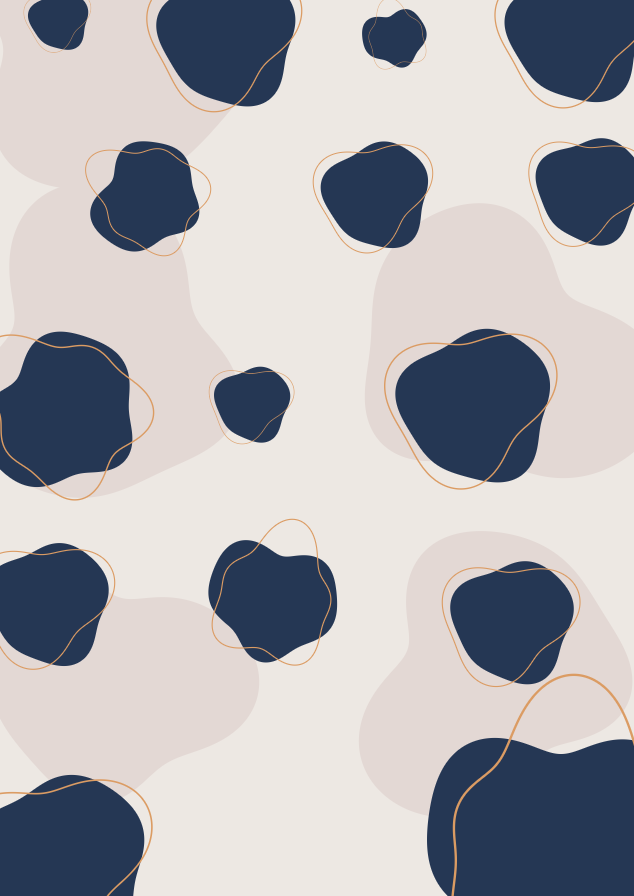
A WebGL 2 fragment shader for this pattern:

```glsl
#version 300 es
precision highp float;

uniform vec2 u_resolution;
out vec4 fragColor;

const vec3 CREAM  = vec3(0.930, 0.910, 0.890);
const vec3 BLUSH  = vec3(0.890, 0.847, 0.832);
const vec3 NAVY   = vec3(0.145, 0.215, 0.330);
const vec3 COPPER = vec3(0.860, 0.610, 0.390);

// Lobe strengths and peak angles (degrees) of the 2nd, 3rd and 5th harmonics
struct Outline { vec3 strength; vec3 peak; };

const Outline PEBBLE      = Outline(vec3(0.00, 0.08, 0.04), vec3(0.0, 48.0, 13.0));
const Outline PEBBLE_LOOP = Outline(vec3(0.10, 0.17, 0.00), vec3(25.0));
const Outline BEAN        = Outline(vec3(0.10, 0.10, 0.06), vec3(15.0, 55.0, 151.0));
const Outline BEAN_LOOP   = Outline(vec3(0.10, 0.13, 0.10), vec3(110.0));

vec2 hash2(vec2 p) {
    vec3 q = fract(p.xyx * vec3(0.1031, 0.1030, 0.0973));
    q += dot(q, q.yzx + 33.33);
    return fract((q.xx + q.yz) * q.zy);
}

// Approximate signed distance to a wavy closed curve
float blobDistance(vec2 p, float radius, float turn, Outline shape) {
    const vec3 ORDER = vec3(2.0, 3.0, 5.0);
    float angle = atan(p.y, p.x + 1e-6) - turn;
    vec3 phase = ORDER * (angle - radians(shape.peak));
    float edge = 1.0 + dot(shape.strength, cos(phase));
    float slope = -dot(shape.strength * ORDER, sin(phase));
    return (length(p) - radius * edge) / length(vec2(1.0, slope / edge));
}

float fillMask(float dist, float pixel) {
    return clamp(0.5 - dist / pixel, 0.0, 1.0);
}

// Thin lines fade instead of growing when narrower than a pixel
float strokeMask(float dist, float halfWidth, float pixel) {
    return fillMask(abs(dist) - halfWidth, pixel) * min(1.0, 2.4 * halfWidth / pixel);
}

// Large pale shapes, alternating between left and right
vec3 paintBlush(vec3 color, vec2 p, float pixel) {
    for (int i = 0; i < 5; i++) {
        vec2 rnd = hash2(vec2(float(i) + 3.0, 17.0));
        vec2 center = vec2(mix(0.15, 0.79, float(i % 2)), 0.36 + 0.49 * float(i / 2));
        center += 0.04 * (rnd - 0.5);
        Outline shape = Outline(vec3(0.15, 0.16, 0.04), 360.0 * rnd.xyx);
        float dist = blobDistance(p - center, 0.19 + 0.04 * rnd.y, 0.0, shape);
        color = mix(color, BLUSH, fillMask(dist, pixel));
    }
    return color;
}

// One dark blob with a loose copper loop around it
vec3 paintStone(vec3 color, vec2 p, float radius, float turn, bool isBean, float pixel) {
    Outline body = PEBBLE;
    Outline loop = PEBBLE_LOOP;
    if (isBean) {
        body = BEAN;
        loop = BEAN_LOOP;
    }
    float bodyDist = blobDistance(p, radius, turn, body);
    vec2 loopShift = radius * vec2(isBean ? 0.04 : -0.13, 0.03);
    float loopDist = blobDistance(p - loopShift, radius * 1.02, turn, loop);
    color = mix(color, NAVY, fillMask(bodyDist, pixel));
    return mix(color, COPPER, strokeMask(loopDist, 0.0095 * radius, pixel));
}

// Rows of dark blobs: largest at the bottom, more and smaller at the top
vec3 paintStones(vec3 color, vec2 p, float pixel) {
    for (int row = 0; row < 5; row++) {
        int count = 2 + (row + 2) / 3;
        float r = float(row);
        float fromMiddle = abs(r - 2.0);
        float span = 0.66 + 0.08 * fromMiddle;
        float start = row == 3 ? 0.21 : 0.08;
        float height = 0.07 + 0.39 * r - 0.0167 * r * r;
        float baseRadius = row == 0 ? 0.165 : 0.1 - 0.006 * r;

        for (int i = 0; i < count; i++) {
            vec2 rnd = hash2(vec2(float(i) + 5.0, r + 11.0));
            float alternate = i % 2 == 0 ? 1.0 : -1.0;
            vec2 center = vec2(start + span * float(i) / float(count - 1), height);
            center += 0.05 * (rnd - 0.5);
            float radius = baseRadius + 0.03 * alternate * (1.0 - fromMiddle);
            bool isBean = (row / 2 + i) % 3 == 1;
            float turn = (rnd.x - 0.5) * (isBean ? 1.6 : 0.3);
            color = paintStone(color, p - center, radius, turn, isBean, pixel);
        }
    }
    return color;
}

void main() {
    float pixel = 1.0 / u_resolution.x;
    vec2 p = gl_FragCoord.xy * pixel;
    vec3 color = paintBlush(CREAM, p, pixel);
    color = paintStones(color, p, pixel);
    fragColor = vec4(color, 1.0);
}
```
